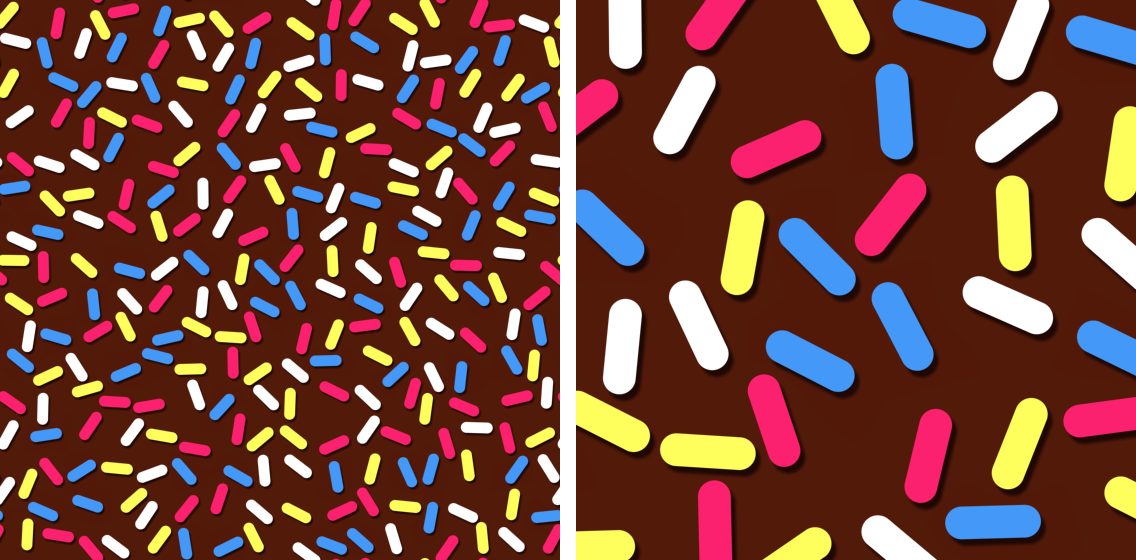
Left, the full canvas; right, a detail of the centre.
This pattern is drawn by a Shadertoy shader. Its source:

```glsl
// Glossy rod-shaped sugar sprinkles scattered over dark chocolate, tiling on all sides.
#define CELLS 16.0        // sprinkles per side (even, so the tile wraps)
#define RADIUS 0.156      // rod radius, in cells
#define HALF_CORE 0.30    // half length of the rod's straight core, in cells
#define SPACING 0.46      // wanted distance between neighbouring cores
#define JITTER 0.34       // random shift of each rod from its cell centre
#define TURN 1.15         // random turn in radians, either way
#define SHADOW_SHIFT vec2(0.045, -0.062)
#define SHADOW_BLUR 0.02
#define SIDE 7            // cells per side of the window examined around a point

const vec3 CHOCOLATE = vec3(0.32, 0.10, 0.035);
const vec3 SHADE = vec3(0.12, 0.03, 0.015);
const vec3 BLUE = vec3(0.265, 0.595, 0.97);
const vec3 YELLOW = vec3(0.995, 1.0, 0.365);
const vec3 PINK = vec3(0.99, 0.13, 0.43);
const vec3 WHITE = vec3(1.0);

// Each rod holds its centre (xy) and its unit direction (zw).
vec4 rods[SIDE * SIDE];
vec4 moved[SIDE * SIDE];

vec3 hash3(vec2 p) {
    vec3 h = fract(p.xyx * vec3(0.1031, 0.1030, 0.0973) + 0.137);
    h += dot(h, h.yxz + 33.33);
    return fract((h.xxy + h.yzz) * h.zyx);
}

vec2 closestOnRod(vec4 rod, vec2 p) {
    return rod.xy + rod.zw * clamp(dot(p - rod.xy, rod.zw), -HALF_CORE, HALF_CORE);
}

// Neighbouring cells lean towards crossed directions, which leaves room for both.
vec4 makeRod(vec2 cell, vec2 offset) {
    vec2 id = mod(cell + offset, CELLS);
    vec3 h = hash3(id) * 2.0 - 1.0;
    float angle = 1.5708 * mod(id.x + id.y, 2.0) + TURN * h.z + 0.4;
    return vec4(offset + 0.5 + JITTER * h.xy, cos(angle), sin(angle));
}

// Every 2x2 block holds each of the four colours once, in shuffled order.
vec3 rodColor(vec2 cell) {
    vec2 id = mod(cell, CELLS);
    vec2 local = mod(id, 2.0);
    vec3 h = hash3(floor(id * 0.5) + 71.0);
    float order = local.x + 2.0 * local.y;
    float pick = mod(order * (h.x < 0.5 ? 1.0 : 3.0) + floor(h.y * 4.0), 4.0);
    return pick < 0.5 ? BLUE : pick < 1.5 ? YELLOW : pick < 2.5 ? PINK : WHITE;
}

// Moves and turns one rod away from another that lies too close.
void repel(vec4 a, vec4 b, inout vec2 shift, inout float turn) {
    vec2 q = closestOnRod(b, a.xy);
    vec2 p = closestOnRod(a, q);
    q = closestOnRod(b, p);
    p = closestOnRod(a, q);
    vec2 away = p - q;
    vec2 normal = normalize(away + 0.1 * (a.xy - b.xy));
    vec2 push = normal * 0.5 * max(SPACING - length(away), 0.0);
    vec2 arm = p - a.xy;
    shift += push;
    turn += 4.0 * (arm.x * push.y - arm.y * push.x);
}

// One relaxation pass over the cells within the given ring.
void separateRods(int ring) {
    int middle = SIDE / 2;
    for (int y = middle - ring; y <= middle + ring; y++)
    for (int x = middle - ring; x <= middle + ring; x++) {
        int self = y * SIDE + x;
        vec4 rod = rods[self];
        vec2 shift = vec2(0.0);
        float turn = 0.0;
        for (int k = 0; k < 9; k++) {
            int other = self + (k / 3 - 1) * SIDE + k % 3 - 1;
            if (other != self) repel(rod, rods[other], shift, turn);
        }
        vec2 dir = normalize(rod.zw + turn * vec2(-rod.w, rod.z));
        moved[self] = vec4(rod.xy + shift, dir);
    }
    rods = moved;
}

void mainImage(out vec4 fragColor, in vec2 fragCoord) {
    vec2 grid = fragCoord / iResolution.xy * CELLS;
    vec2 cell = floor(grid);
    vec2 p = grid - cell;
    float edge = 0.8 * CELLS / iResolution.y;

    // Scatter, then relax inwards so that every pixel agrees on the result.
    for (int i = 0; i < SIDE * SIDE; i++)
        rods[i] = makeRod(cell, vec2(i % SIDE, i / SIDE) - 3.0);
    moved = rods;
    separateRods(2);
    separateRods(1);

    // Nearest rod and nearest shadow.
    float rodDist = 9.0, shadowDist = 9.0;
    vec3 tint = WHITE;
    for (int k = 0; k < 9; k++) {
        ivec2 near = ivec2(k % 3, k / 3) - 1;
        vec4 rod = rods[(near.y + 3) * SIDE + near.x + 3];
        float d = distance(p, closestOnRod(rod, p)) - RADIUS;
        vec2 lit = p - SHADOW_SHIFT;
        shadowDist = min(shadowDist, distance(lit, closestOnRod(rod, lit)) - RADIUS);
        if (d < rodDist) {
            rodDist = d;
            tint = rodColor(cell + vec2(near));
        }
    }

    float soft = edge + SHADOW_BLUR;
    vec3 color = mix(SHADE, CHOCOLATE, smoothstep(-soft, soft, shadowDist));
    color = mix(tint, color, smoothstep(-edge, edge, rodDist));
    fragColor = vec4(color, 1.0);
}
```
